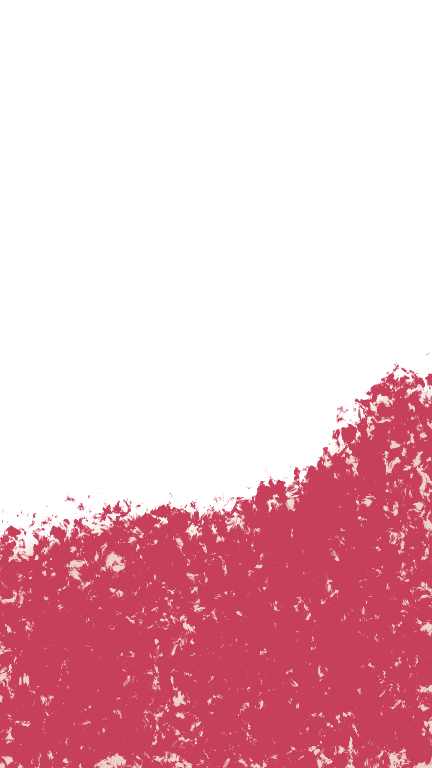
A Shadertoy shader for this background:

```glsl
// A slope of dry crimson chalk rising to the right on white paper.
// Smooth steps give the outline; layered value noise is thresholded by a
// coverage field, so paper shows at the ragged rim and in worn patches.

#define CHALK vec3(0.78, 0.25, 0.35)
#define PAPER vec3(1.0)
#define WORN_PAPER vec3(0.93, 0.82, 0.79)
#define GRAIN_SCALE 58.0
#define PATCH_SCALE 11.0
#define PATCH_STRENGTH 0.32
#define RIM_DEPTH 0.030
#define RIM_WOBBLE 0.022
#define SOFTNESS 0.085

float hash(vec2 cell) {
    vec3 q = fract(cell.xyx * 0.1031);
    q += dot(q, q.yzx + 33.33);
    return fract((q.x + q.y) * q.z);
}

float valueNoise(vec2 p) {
    vec2 cell = floor(p), f = fract(p);
    f = f * f * (3.0 - 2.0 * f);
    float low = mix(hash(cell), hash(cell + vec2(1, 0)), f.x);
    float high = mix(hash(cell + vec2(0, 1)), hash(cell + vec2(1, 1)), f.x);
    return mix(low, high, f.y);
}

// Layered noise centred on zero; each layer is turned to hide the grid.
float layeredNoise(vec2 p) {
    const mat2 turn = mat2(0.8, 0.6, -0.6, 0.8);
    float sum = 0.0, weight = 0.45;
    for (int i = 0; i < 4; i++) {
        sum += weight * (valueNoise(p) - 0.5);
        p = turn * p * 1.9 + 17.3;
        weight *= 0.72;
    }
    return sum;
}

// Height of the slope: a gentle rise, then three steeper shoulders.
float slopeHeight(float x) {
    return 0.330 + 0.028 * smoothstep(0.00, 0.30, x)
                 + 0.042 * smoothstep(0.50, 0.70, x)
                 + 0.066 * smoothstep(0.69, 0.80, x)
                 + 0.064 * smoothstep(0.80, 0.90, x);
}

// Soft round spot, stretched by radius.
float spot(vec2 uv, vec2 centre, vec2 radius) {
    vec2 q = (uv - centre) / radius;
    return exp(-dot(q, q));
}

// Extra chalk (positive) or wear (negative) by region.
float pressure(vec2 uv) {
    float p = 0.10 * spot(uv, vec2(0.67, 0.14), vec2(0.17, 0.16));
    p += 0.07 * spot(uv, vec2(0.22, 0.14), vec2(0.12, 0.05));
    p -= 0.06 * spot(uv, vec2(0.42, 0.15), vec2(0.10, 0.10));
    p -= 0.07 * spot(uv, vec2(0.92, 0.33), vec2(0.07, 0.08));
    p -= 0.05 * spot(uv, vec2(0.20, 0.27), vec2(0.25, 0.04));
    p -= 0.08 * (1.0 - smoothstep(0.0, 0.12, uv.x));
    p -= 0.07 * smoothstep(0.92, 1.0, uv.x);
    p -= 0.13 * (1.0 - smoothstep(0.0, 0.035, uv.y));
    return p;
}

void mainImage(out vec4 fragColor, in vec2 fragCoord) {
    vec2 uv = fragCoord / iResolution.xy;
    vec2 p = fragCoord / iResolution.x;

    // Depth below the uneven rim.
    float wobble = RIM_WOBBLE * layeredNoise(p * 16.0 + 5.0);
    float depth = slopeHeight(uv.x) + wobble - uv.y;

    // Ragged grain, warped and drawn out a little along the stroke.
    vec2 warp = vec2(valueNoise(p * 42.0), valueNoise(p * 42.0 + 31.0)) - 0.5;
    vec2 grainPoint = (p + 0.016 * warp) * vec2(1.0, 0.85);
    float grain = layeredNoise(grainPoint * GRAIN_SCALE);
    float patches = PATCH_STRENGTH * layeredNoise(p * PATCH_SCALE + 9.0);

    // Coverage climbs from bare paper at the rim to dense chalk below.
    float rim = mix(-0.34, 0.02, smoothstep(-0.008, RIM_DEPTH, depth));
    float body = 0.21 * smoothstep(0.012, 0.085, depth);
    float inside = smoothstep(0.02, 0.07, depth);
    float cover = rim + body + patches + inside * pressure(uv);
    float chalk = smoothstep(-SOFTNESS, SOFTNESS, cover + grain);
    chalk *= smoothstep(-0.012, 0.0, depth);

    vec3 ground = mix(PAPER, WORN_PAPER, inside);
    fragColor = vec4(mix(ground, CHALK, chalk), 1.0);
}
```
